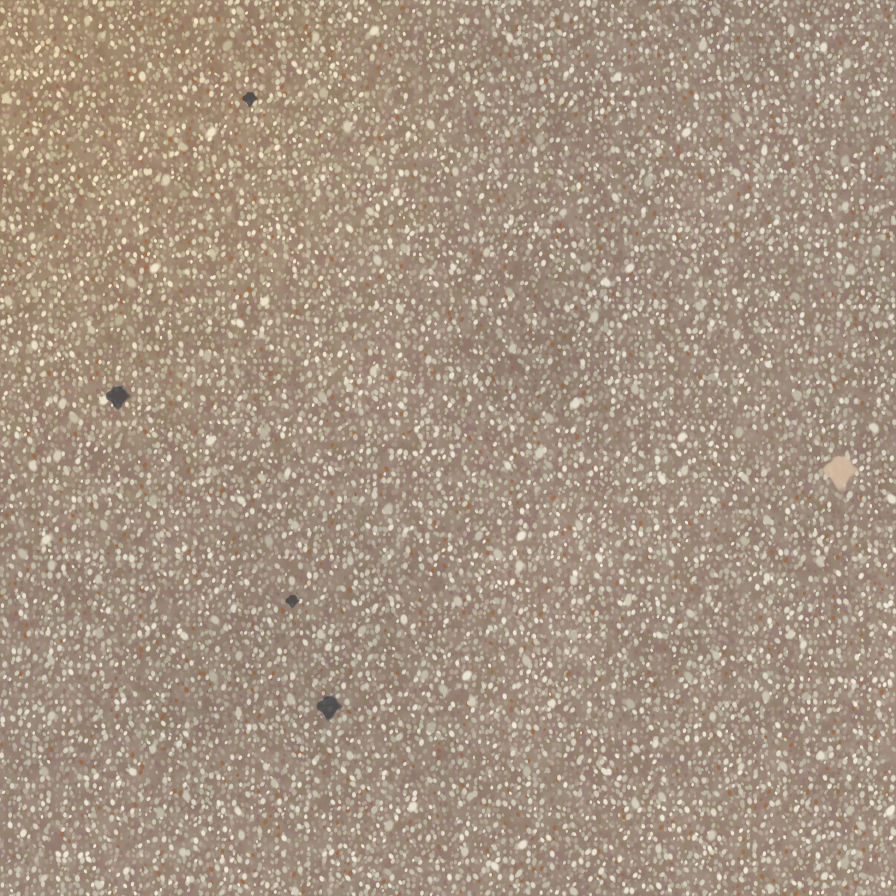
Give the GLSL for this texture, as a three.js fragment shader.

```glsl
varying vec2 vUv;

const vec3 OLIVE = vec3(0.56, 0.49, 0.41);
const vec3 MAUVE = vec3(0.57, 0.47, 0.44);
const vec3 SAND = vec3(0.64, 0.58, 0.52);
const vec3 ROSE = vec3(0.70, 0.63, 0.58);
const vec3 STONE = vec3(0.71, 0.69, 0.61);
const vec3 PALE = vec3(0.82, 0.80, 0.73);
const vec3 QUARTZ = vec3(0.92, 0.90, 0.84);
const vec3 RUST = vec3(0.61, 0.43, 0.30);
const vec3 SPECK = vec3(0.27, 0.27, 0.28);
const vec3 LEAF = vec3(0.83, 0.73, 0.63);
const vec3 WARM_TINT = vec3(1.04, 1.0, 0.90);

const float FINE_DENSITY = 150.0;
const float PALE_DENSITY = 118.0;
const float PEBBLE_DENSITY = 66.0;
const float FINE_SHARE = 0.85;
const float PALE_SHARE = 0.52;
const float PEBBLE_SHARE = 0.05;
const float GRAIN_TILT = 0.8;
const vec2 GRAIN_STRETCH = vec2(1.2, 0.85);
const float PATCH_CONTRAST = 0.10;
const int SPECK_COUNT = 4;
const vec2 LEAF_CENTER = vec2(0.937, 0.475);
const float LEAF_RADIUS = 0.019;

float hash(vec2 p) {
  return fract(sin(dot(p, vec2(127.1, 311.7))) * 43758.5453);
}

float noise(vec2 p) {
  vec2 i = floor(p);
  vec2 f = fract(p);
  f = f * f * (3.0 - 2.0 * f);
  return mix(mix(hash(i), hash(i + vec2(1.0, 0.0)), f.x),
             mix(hash(i + vec2(0.0, 1.0)), hash(i + 1.0), f.x), f.y);
}

vec2 rotate(vec2 p, float angle) {
  float c = cos(angle);
  float s = sin(angle);
  return vec2(c * p.x - s * p.y, s * p.x + c * p.y);
}

// Muted grains, with a few rusty ones
vec3 fineColor(float pick) {
  vec3 color = mix(SAND, ROSE, step(0.36, pick));
  color = mix(color, STONE, step(0.60, pick));
  color = mix(color, MAUVE, step(0.82, pick));
  return mix(color, RUST, step(0.94, pick));
}

// Bright grains, from grey stone to white quartz
vec3 paleColor(float pick) {
  vec3 color = mix(STONE, PALE, smoothstep(0.0, 0.5, pick));
  return mix(color, QUARTZ, smoothstep(0.5, 1.0, pick));
}

// Soft tilted ellipses, one per jittered cell, laid over the color below
vec3 addGrains(vec3 color, vec2 p, float share, vec2 radii, float bright, float seed) {
  vec2 cell = floor(p);
  for (int y = -1; y <= 1; y++) {
    for (int x = -1; x <= 1; x++) {
      vec2 id = cell + vec2(float(x), float(y));
      vec2 key = id + seed;
      vec2 center = id + 0.15 + 0.7 * vec2(hash(key), hash(key + 17.3));
      float tilt = (hash(key + 31.7) - 0.5) * 2.0 * GRAIN_TILT;
      float radius = mix(radii.x, radii.y, hash(key + 47.9));
      float dist = length(rotate(p - center, tilt) * GRAIN_STRETCH);
      float mask = 1.0 - smoothstep(radius * 0.45, radius * 1.1, dist);
      mask *= step(hash(key + 61.1), share);
      float pick = hash(key + 73.5);
      color = mix(color, mix(fineColor(pick), paleColor(pick), bright), mask);
    }
  }
  return color;
}

// Ragged blot with a soft rim
float blot(vec2 p, float radius) {
  float ragged = radius * (0.65 + 0.7 * noise(p * 1.8 / radius + 40.0));
  return 1.0 - smoothstep(ragged * 0.75, ragged * 1.1, length(p));
}

void main() {
  // Dark binder between the grains
  float binder = noise(vUv * vec2(130.0, 100.0));
  vec3 color = mix(OLIVE, MAUVE, smoothstep(0.25, 0.75, binder));
  color = mix(color, SAND, 0.75 * noise(vUv * 90.0 + 33.0));

  // Grain layers
  color = addGrains(color, vUv * FINE_DENSITY, FINE_SHARE, vec2(0.30, 0.56), 0.0, 3.0);
  color = addGrains(color, vUv * PALE_DENSITY, PALE_SHARE, vec2(0.22, 0.50), 1.0, 211.0);
  color = addGrains(color, vUv * PEBBLE_DENSITY, PEBBLE_SHARE, vec2(0.28, 0.48), 1.0, 419.0);

  // Broad patches, and warmth toward the upper left
  float patches = 0.6 * noise(vUv * 5.0 + 7.0) + 0.4 * noise(vUv * 14.0);
  color *= 1.0 + PATCH_CONTRAST * (patches - 0.5);
  float warmth = 1.0 - smoothstep(0.0, 0.8, distance(vUv, vec2(0.0, 1.0)));
  color *= mix(vec3(1.0), WARM_TINT, warmth);

  // Scattered dark specks
  for (int i = 0; i < SPECK_COUNT; i++) {
    vec2 key = vec2(float(i) + 2.0, 9.0);
    vec2 center = 0.05 + 0.9 * vec2(hash(key), hash(key + 5.0));
    float radius = mix(0.006, 0.014, hash(key + 11.0));
    color = mix(color, SPECK, 0.85 * blot(vUv - center, radius));
  }

  // One dry leaf
  color = mix(color, LEAF, 0.92 * blot(vUv - LEAF_CENTER, LEAF_RADIUS));

  gl_FragColor = vec4(color, 1.0);
}
```
